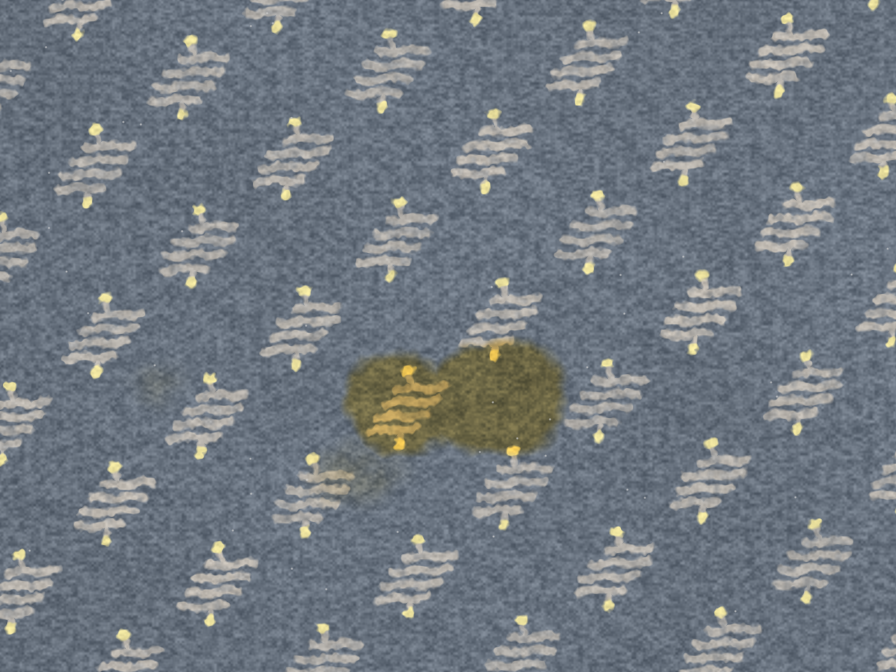
This texture is drawn by a Shadertoy shader. Its source:

```glsl
// Worn blue-grey carpet: a staggered lattice of slanted four-bar motifs tipped
// with cream dots, over noisy pile, with one olive spill and faint smears.
// Two interleaved lattices place the motifs; value noise gives pile and wear.

const vec3 PILE_DARK  = vec3(0.285, 0.325, 0.375);
const vec3 PILE_LIGHT = vec3(0.525, 0.565, 0.615);
const vec3 BAR_COLOR  = vec3(0.775, 0.75, 0.715);
const vec3 DOT_COLOR  = vec3(0.94, 0.90, 0.63);
const vec3 SPILL_TINT = vec3(1.02, 0.88, 0.53);

// Lattice steps and origin, in units of canvas height
const vec2 STEP_ACROSS = vec2(0.296, 0.0113);
const vec2 STEP_DOWN   = vec2(0.0139, -0.2509);
const vec2 ORIGIN      = vec2(0.590, 0.644);

float hash(vec2 p) {
    return fract(sin(dot(p, vec2(127.1, 311.7))) * 43758.5453);
}

float noise(vec2 p) {
    vec2 i = floor(p), f = fract(p);
    f = f * f * (3.0 - 2.0 * f);
    return mix(mix(hash(i), hash(i + vec2(1, 0)), f.x),
               mix(hash(i + vec2(0, 1)), hash(i + vec2(1, 1)), f.x), f.y);
}

float fractal(vec2 p) {
    return 0.55 * noise(p) + 0.3 * noise(p * 2.1 + 7.3) + 0.15 * noise(p * 4.3 + 3.1);
}

float segment(vec2 p, vec2 a, vec2 b) {
    vec2 ab = b - a;
    return length(p - a - ab * clamp(dot(p - a, ab) / dot(ab, ab), 0.0, 1.0));
}

float fill(float d, float soft) {
    return 1.0 - smoothstep(-soft, soft, d);
}

// Coverage of the bars (x) and of the end dots (y) around a motif centre
vec2 motif(vec2 q, float seed, float soft) {
    float bars = 1.0;
    for (int i = 0; i < 4; i++) {
        float k = float(i);
        vec2 centre = vec2(0.0226 - 0.014 * k, 0.0295 - 0.0208 * k);
        float reach = (i == 1 || i == 2) ? 0.040 : 0.034;
        vec2 arm = reach * vec2(1.0, 0.05) * (0.92 + 0.16 * hash(vec2(seed, k)));
        vec2 wave = vec2(0.0, 0.0021 * sin(q.x * 115.0 + k * 1.7 + seed * 6.3));
        bars = min(bars, segment(q + wave, centre - arm, centre + arm) - 0.0064);
    }
    // Short stalks join the dots to the outer bars
    vec2 top = vec2(0.0035, 0.0545), bottom = vec2(-0.0104, -0.0565);
    bars = min(bars, segment(q, top, vec2(0.009, 0.032)) - 0.0045);
    bars = min(bars, segment(q, bottom, vec2(-0.007, -0.033)) - 0.0045);
    float dots = min(segment(q, top - vec2(0.003, 0.0), top + vec2(0.003, 0.001)),
                     segment(q, bottom, bottom + vec2(0.002, 0.004))) - 0.0068;
    return vec2(fill(bars, soft), fill(dots, soft));
}

// Nearest motif of one lattice, with its own fade
vec2 motifGrid(vec2 p, vec2 origin, float soft) {
    mat2 lattice = mat2(STEP_ACROSS, STEP_DOWN);
    vec2 cell = inverse(lattice) * (p - origin);
    vec2 id = floor(cell + 0.5);
    float seed = hash(id + origin);
    return motif(lattice * (cell - id), seed, soft) * vec2(mix(0.82, 1.0, seed), 1.0);
}

float ellipse(vec2 p, vec2 centre, vec2 radii) {
    return (length((p - centre) / radii) - 1.0) * min(radii.x, radii.y);
}

// Strength of the spill and its smears
float spill(vec2 p) {
    vec2 w = p + 0.035 * (vec2(fractal(p * 19.0), fractal(p * 19.0 + 31.0)) - 0.5);
    float body = min(ellipse(w, vec2(0.602, 0.402), vec2(0.083, 0.076)),
                     ellipse(w, vec2(0.738, 0.409), vec2(0.104, 0.084)));
    float smear = 0.35 * fill(ellipse(w, vec2(0.535, 0.293), vec2(0.055, 0.042)), 0.03);
    smear = max(smear, 0.22 * fill(ellipse(w, vec2(0.234, 0.427), vec2(0.035, 0.025)), 0.022));
    return max(fill(body, 0.010), smear * (0.4 + fractal(p * 40.0)));
}

void mainImage(out vec4 fragColor, in vec2 fragCoord) {
    vec2 p = fragCoord / iResolution.y;
    float soft = max(0.0026, 1.0 / iResolution.y);

    // Carpet pile with broad uneven shading
    float tuft = 0.6 * noise(p * vec2(125.0, 185.0)) + 0.4 * noise(p * 290.0 + 17.0);
    float shade = 0.95 + 0.10 * fractal(p * 3.0);
    vec3 color = mix(PILE_DARK, PILE_LIGHT, tuft) * shade;

    // Woven motifs, their edges frayed by the pile
    vec2 fray = vec2(noise(p * 150.0), noise(p * 150.0 + 43.0)) - 0.5;
    vec2 q = p + 0.0055 * fray;
    vec2 halfStep = 0.5 * (STEP_ACROSS + STEP_DOWN);
    vec2 cover = max(motifGrid(q, ORIGIN, soft), motifGrid(q, ORIGIN + halfStep, soft));
    float wear = clamp(0.62 + 0.6 * noise(p * 105.0 + 9.0), 0.0, 1.0);
    color = mix(color, BAR_COLOR * (0.87 + 0.22 * tuft), cover.x * wear);
    color = mix(color, DOT_COLOR * (0.88 + 0.2 * tuft), cover.y);

    // Olive spill, patchy inside
    float stain = spill(p);
    color *= mix(vec3(1.0), SPILL_TINT * (0.88 + 0.24 * fractal(p * 28.0)), stain);

    // Sparse pale lint
    vec2 speck = floor(p * 36.0);
    vec2 spot = 0.2 + 0.6 * vec2(hash(speck + 5.0), hash(speck + 11.0));
    float lint = fill(length(fract(p * 36.0) - spot) - 0.045, 36.0 * soft * 0.6);
    color = mix(color, vec3(0.82), 0.75 * lint * step(0.975, hash(speck)));

    fragColor = vec4(color, 1.0);
}
```
